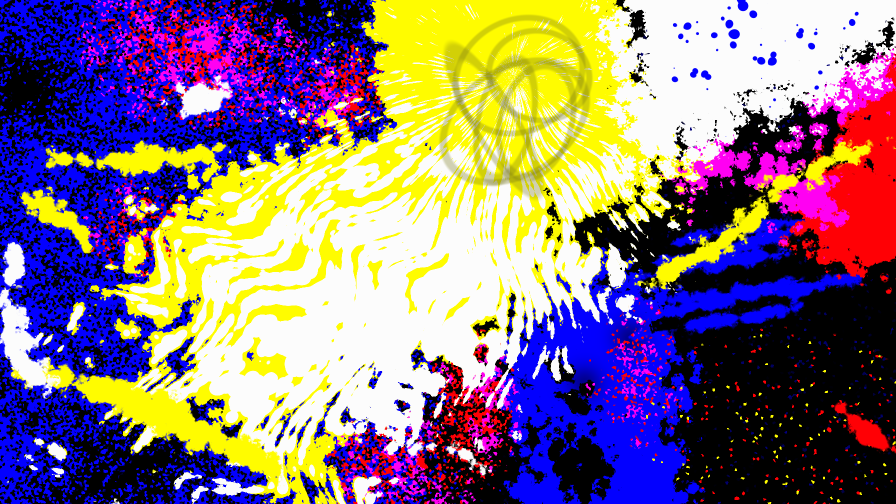
A Shadertoy shader for this background:

```glsl
#define YELLOW vec3(1, .99, 0)
#define WHITE vec3(.99)
#define BLUE vec3(.01, 0, 1)
#define RED vec3(1, 0, .02)
#define MAGENTA vec3(1, 0, .95)
#define INK vec3(.45, .45, .08)
#define GRAIN 210.
#define RAGGED .2
#define SOFT .004

vec2 hash2(vec2 p) {
    vec3 q = fract(p.xyx * vec3(.1031, .1030, .0973));
    q += dot(q, q.yzx + 33.33);
    return fract((q.xx + q.yz) * q.zy);
}

// Cellular noise: distance to the nearest point, random value of its cell
vec2 cells(vec2 p) {
    vec2 base = floor(p), best = vec2(9, 0);
    for (int k = 0; k < 9; k++) {
        vec2 id = base + vec2(k % 3 - 1, k / 3 - 1);
        vec2 rnd = hash2(id + 57.);
        float d = length(id + rnd - p);
        if (d < best.x) best = vec2(d, fract(rnd.x * 7.3 + rnd.y * 3.1));
    }
    return best;
}

// Ellipse (centre, radii), positive inside
float blob(vec2 p, vec4 e, float tilt) {
    float c = cos(tilt), s = sin(tilt);
    vec2 d = mat2(c, -s, s, c) * (p - e.xy);
    return (1. - length(d / e.zw)) * min(e.z, e.w);
}

// Tapered bent line (start, end), positive inside
float stroke(vec2 p, vec4 l, float bend, float width) {
    vec2 ab = l.zw - l.xy;
    float h = clamp(dot(p - l.xy, ab) / dot(ab, ab), 0., 1.), arch = 4. * h * (1. - h);
    vec2 side = normalize(vec2(-ab.y, ab.x));
    return width * (.4 + .6 * arch) - length(p - l.xy - ab * h - side * bend * arch);
}

float cover(float d) { return smoothstep(-SOFT, SOFT, d); }
float speckle(float d) { return smoothstep(-.04, .04, d); }
void paint(inout vec3 col, vec3 tint, float d) { col = mix(col, tint, cover(d)); }

vec3 scene(vec2 p) {
    // Grain, ragged edges and fibres fanning from the upper middle
    float grain = cells(p * GRAIN).y, grain2 = fract(grain * 17.3);
    float rough = .45 - .5 * (cells(p * 11.).x + cells(p * 34. + 9.).x);
    vec2 fan = p - vec2(1.02, .85);
    float angle = atan(fan.x, -fan.y) + .06 * sin(p.x * 19. + 2. * sin(p.y * 13.));
    float fibre = .45 - cells(vec2(angle * 24., length(fan) * 8. + sin(angle * 9.))).x;
    float tear = RAGGED * rough + .03 * (grain - .5);

    // Grainy blue ground on the left, dark corners
    float dark = max(blob(p, vec4(.62, .98, .22, .13), .3), blob(p, vec4(.27, .08, .3, .14), .5));
    dark = max(dark, blob(p, vec4(.03, .82, .2, .14), .4));
    float amount = .68 + .7 * rough - 5. * max(dark, 0.);
    vec3 col = BLUE * speckle(amount * (1. - smoothstep(.72, .95, p.x)) - grain);

    // Solid blue with soft hollows and a black gap
    float deep = max(blob(p, vec4(1.18, .26, .17, .2), 0.), blob(p, vec4(1.19, .05, .15, .24), 0.));
    deep = max(deep, blob(p, vec4(1.1, .42, .13, .1), .5));
    vec2 h1 = p - vec2(1.16, .24), h2 = p - vec2(1.25, .33);
    float hollow = exp(-900. * dot(h1, h1)) + exp(-900. * dot(h2, h2));
    paint(col, BLUE * (1. - .45 * hollow), deep + tear);
    paint(col, vec3(0), blob(p, vec4(1.16, .08, .035, .14), .25) + tear);

    // Blue streaks over black
    for (float k = 0.; k < 6.; k++) {
        vec2 a = vec2(1.25 + .04 * mod(k, 3.), .33 + .037 * k);
        vec2 b = a + vec2(.33 + .04 * sin(k * 4.), .06 + .02 * sin(k * 2.));
        paint(col, BLUE, stroke(p, vec4(a, b), .02 * sin(k * 3.), .012) + .2 * tear);
    }

    // Red and magenta grain
    float haze = 4.5 * blob(p, vec4(.39, .89, .24, .16), -.2);
    haze = max(haze, 12. * blob(p, vec4(.94, .22, .09, .18), .1));
    haze = max(haze, 9. * blob(p, vec4(.68, .81, .15, .1), .6));
    haze = max(haze, 4.5 * blob(p, vec4(.8, .09, .24, .13), .2));
    haze = max(haze, 2.8 * blob(p, vec4(1.26, .26, .1, .15), 0.));
    haze = max(haze, 4. * blob(p, vec4(.3, .54, .14, .12), 0.));
    vec3 warm = mix(RED, MAGENTA, cover(rough + .3 * (grain2 - .4)));
    col = mix(col, warm, speckle(min(haze, .7) + .8 * rough - grain2) * step(0., haze));

    // Red wedge, magenta fringe
    paint(col, RED, blob(p, vec4(1.7, .58, .15, .1), -.3) + .7 * tear);
    paint(col, RED, blob(p, vec4(1.77, .76, .1, .14), 0.) + .7 * tear);
    paint(col, MAGENTA, blob(p, vec4(1.41, .67, .11, .045), .1) + tear);
    paint(col, MAGENTA, blob(p, vec4(1.59, .62, .06, .05), 0.) + tear);
    paint(col, MAGENTA, blob(p, vec4(1.7, .84, .09, .045), .6) + tear);

    // Yellow mass with torn edges, white fibres inside
    float mass = max(blob(p, vec4(1, .87, .28, .32), 0.), blob(p, vec4(.73, .48, .48, .27), .25));
    mass = max(mass, blob(p, vec4(.57, .26, .3, .14), .2));
    mass = max(mass, blob(p, vec4(.62, .1, .08, .13), -.3));
    mass = max(mass, blob(p, vec4(1.18, .73, .2, .17), .2));
    mass += 1.2 * tear + fibre * mix(.24, .06, smoothstep(.3, .7, p.y));
    paint(col, YELLOW, mass);
    float pale = .7 * blob(p, vec4(.76, .4, .46, .27), .5) + .35 * (fibre + rough) - .03;
    paint(col, WHITE, min(pale, mass));

    // White field at the upper right with blue flecks
    float field = min(.88 * (p.y - .5 * p.x - .012), p.x - 1.32 + .1 * p.y);
    paint(col, WHITE, field + 1.1 * tear + .05 * (grain2 - .5));
    paint(col, BLUE, .4 * blob(p, vec4(1.5, .94, .13, .07), .4) + .3 * rough - .07);

    // Yellow strands, white hooks
    float strand = stroke(p, vec4(1.28, .44, 1.54, .61), -.015, .016);
    strand = max(strand, stroke(p, vec4(1.47, .58, 1.78, .72), .015, .012));
    strand = max(strand, stroke(p, vec4(.11, .69, .45, .71), -.02, .02));
    strand = max(strand, stroke(p, vec4(.04, .61, .17, .51), .02, .016));
    strand = max(strand, stroke(p, vec4(.03, .26, .55, .06), .03, .03));
    paint(col, YELLOW, strand + .35 * tear);
    float hook = stroke(p, vec4(.035, .51, 0, .4), .01, .013);
    hook = max(hook, stroke(p, vec4(.02, .4, .1, .23), -.03, .025));
    hook = max(hook, stroke(p, vec4(.82, .11, .96, .07), .02, .01));
    paint(col, WHITE, max(hook, blob(p, vec4(.39, .8, .05, .025), .2)) + .35 * tear);

    // Sparse dust and a red mark
    float dust = cover(blob(p, vec4(1.55, .16, .28, .19), 0.)) * step(.97, grain);
    col = mix(col, mix(RED, YELLOW, step(.4, grain2)), dust);
    paint(col, RED, stroke(p, vec4(1.67, .19, 1.79, .1), -.01, .016) + .2 * tear);

    // Translucent looping scribble
    for (float k = 0.; k < 6.; k++) {
        vec2 c = vec2(1.03 + .05 * sin(k * 2.4), .79 + .06 * cos(k * 2.1));
        vec2 r = vec2(.13 + .03 * sin(k * 3.7), .075 + .035 * cos(k * 1.7));
        float ring = abs(blob(p, vec4(c, r), .5 + k * .8));
        col = mix(col, INK, .32 * (1. - smoothstep(.003, .008, ring)));
    }
    return col;
}

void mainImage(out vec4 fragColor, in vec2 fragCoord) {
    // Four samples smooth the grain
    vec3 sum = vec3(0);
    for (int i = 0; i < 4; i++)
        sum += scene((fragCoord + vec2(i % 2, i / 2) * .5 - .25) / iResolution.y);
    fragColor = vec4(sum / 4., 1);
}
```
